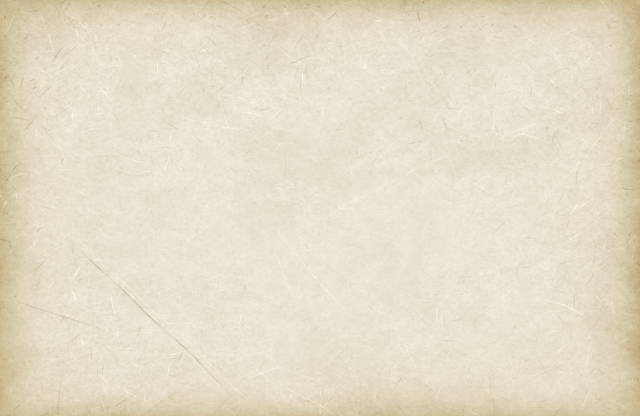
Reproduce this texture procedurally as a WebGL 2 fragment shader.

```glsl
#version 300 es
precision highp float;
// Aged parchment: a cream sheet with tan, unevenly stained borders.
// Layered noise gives mottling and grain; jittered grids scatter hairline
// scratches and specks, and a long crease crosses the lower left.

uniform vec2 u_resolution;
out vec4 fragColor;

float hash(vec2 p) {
  vec3 q = fract(vec3(p.xyx) * vec3(0.1031, 0.103, 0.0973));
  q += dot(q, q.yzx + 33.33);
  return fract((q.x + q.y) * q.z);
}

float noise(vec2 p) {
  vec2 i = floor(p), f = fract(p);
  f = f * f * (3.0 - 2.0 * f);
  return mix(mix(hash(i), hash(i + vec2(1, 0)), f.x),
             mix(hash(i + vec2(0, 1)), hash(i + vec2(1, 1)), f.x), f.y);
}

float fbm(vec2 p) {
  float sum = 0.0, amp = 0.5;
  for (int i = 0; i < 5; i++) {
    sum += amp * noise(p);
    p = mat2(1.6, 1.2, -1.2, 1.6) * p + 17.3;
    amp *= 0.55;
  }
  return sum;
}

// Soft line of a given half width, never thinner than a pixel
float stroke(float d, float width) {
  float px = 1.0 / u_resolution.y;
  float w = max(width, 0.6 * px);
  return (1.0 - smoothstep(0.0, w + 0.5 * px, d)) * width / w;
}

// Nearly straight, broken hairlines, one per cell of a jittered grid
float scratches(vec2 p, float cells, float density, float seed) {
  vec2 g = p * cells, base = floor(g);
  float sum = 0.0;
  for (int y = -1; y <= 1; y++) {
    for (int x = -1; x <= 1; x++) {
      vec2 id = base + vec2(x, y) + seed;
      if (hash(id + 3.1) > density) continue;
      vec2 q = g + seed - id - vec2(hash(id + 11.7), hash(id + 23.9));
      float a = 6.2832 * hash(id + 37.3);
      q = mat2(cos(a), -sin(a), sin(a), cos(a)) * q;
      float reach = mix(0.25, 0.95, hash(id + 41.1));
      q.y += (hash(id + 53.7) - 0.5) * 0.35 * q.x * q.x + 0.03 * (noise(q * 6.0 + id) - 0.5);
      float taper = 1.0 - smoothstep(0.3 * reach, reach, abs(q.x));
      float worn = smoothstep(0.2, 0.65, noise(p * 55.0 + id));
      float strength = hash(id + 67.9);
      sum += stroke(abs(q.y) / cells, 0.0014) * taper * worn * (0.15 + 0.85 * strength * strength);
    }
  }
  return sum;
}

// Small ragged flecks
float specks(vec2 p, float cells, float density, float seed) {
  vec2 g = p * cells, id = floor(g) + seed;
  vec2 q = fract(g) - 0.3 - 0.4 * vec2(hash(id + 5.3), hash(id + 9.7));
  float a = 6.2832 * hash(id + 15.1);
  q = mat2(cos(a), -sin(a), sin(a), cos(a)) * q * vec2(0.5, 1.0);
  float size = mix(0.03, 0.13, hash(id + 27.7));
  return step(hash(id), density) * (1.0 - smoothstep(0.2 * size, size + 0.06, length(q)));
}

// Straight scratch from a to b, fading along its length
float crease(vec2 p, vec2 a, vec2 b, float width) {
  vec2 ab = b - a;
  float t = clamp(dot(p - a, ab) / dot(ab, ab), 0.0, 1.0);
  float wobble = 0.008 * (noise(p * 9.0) - 0.5);
  float side = dot(p - a - ab * t, normalize(vec2(-ab.y, ab.x))) + wobble;
  float ends = smoothstep(0.0, 0.2, t) * (1.0 - smoothstep(0.8, 1.0, t));
  return stroke(abs(side), width) * ends * (0.4 + 0.6 * smoothstep(0.2, 0.6, noise(p * 30.0)));
}

void main() {
  vec2 p = gl_FragCoord.xy / u_resolution.y;
  float aspect = u_resolution.x / u_resolution.y;

  // Border stain: exponential falloff from each side, with ragged depth
  float ragged = 0.5 + 0.95 * fbm(p * 6.0);
  vec4 sides = max(vec4(p.x, aspect - p.x, p.y, 1.0 - p.y), 0.0);
  vec4 falloff = vec4(0.78, 0.92, 0.65, 0.69) * exp(-sides / (vec4(0.054, 0.056, 0.046, 0.043) * ragged));
  vec4 keep = 1.0 - falloff;
  float stain = 1.0 - keep.x * keep.y * keep.z * keep.w;
  stain *= 0.72 + 0.5 * fbm(p * 28.0 + 4.0);
  vec3 color = mix(vec3(0.921, 0.895, 0.825), vec3(0.765, 0.685, 0.505), clamp(stain, 0.0, 1.0));

  // Warm grey blotches, stronger toward the top
  float clouds = smoothstep(0.45, 0.8, fbm(p * 8.0 + 31.0));
  color -= vec3(0.021, 0.023, 0.028) * clouds * (0.5 + 0.7 * p.y);

  // Wear grows toward the rim and the upper left, leaving the middle calm
  float rim = smoothstep(0.15, 0.85, length((p / vec2(aspect, 1.0) - vec2(0.55, 0.42)) * 1.35));
  float wear = 0.4 + 0.55 * rim + 0.5 * smoothstep(0.4, 0.7, fbm(p * 4.0 + 50.0));

  // Fibrous grain from smudges down to single grains
  float smudge = fbm(p * vec2(34.0, 46.0) + 8.0) - 0.52;
  float grain = noise(p * vec2(120.0, 165.0)) + 1.3 * noise(p.yx * vec2(290.0, 240.0) + 9.0) - 1.15;
  color += vec3(0.9, 1.0, 1.2) * (0.036 * smudge + 0.021 * grain) * (0.55 + 0.6 * wear);

  // Pale and dark hairlines: a few long ones among many short nicks
  float pale = scratches(p, 2.5, 0.9, 100.0) + scratches(p, 6.0, 0.9, 200.0)
             + scratches(p, 13.0, 0.85, 300.0) + scratches(p, 26.0, 0.7, 350.0);
  float dark = 0.8 * scratches(p, 5.0, 0.45, 400.0) + scratches(p, 15.0, 0.5, 450.0) + 1.2 * scratches(p, 30.0, 0.6, 500.0);
  color += vec3(0.056, 0.06, 0.068) * min(pale, 1.3) * wear;
  color -= vec3(0.055, 0.062, 0.079) * min(dark, 1.3) * wear;

  // Flecks, mostly near the borders and the top
  float fleck = specks(p, 40.0, 0.16, 600.0) + 0.8 * specks(p, 75.0, 0.18, 700.0);
  color -= vec3(0.065, 0.077, 0.1) * fleck * (0.3 + 0.5 * p.y * p.y + 0.6 * stain);

  // Long creases
  color -= vec3(0.1, 0.115, 0.15) * crease(p, vec2(0.15, 0.44), vec2(0.58, 0.03), 0.0019);
  color -= vec3(0.06, 0.07, 0.09) * crease(p, vec2(0.0, 0.29), vec2(0.27, 0.2), 0.0014);
  color += 0.035 * crease(p, vec2(0.2, 0.41), vec2(0.66, -0.02), 0.0016);
  color += 0.035 * crease(p, vec2(0.65, 0.46), vec2(0.84, 0.24), 0.0022);
  color += 0.03 * crease(p, vec2(0.65, 0.42), vec2(0.72, 0.25), 0.0022);
  color += 0.02 * crease(p, vec2(0.74, 0.46), vec2(1.14, 0.66), 0.007);

  fragColor = vec4(clamp(color, 0.0, 1.0), 1.0);
}
```
